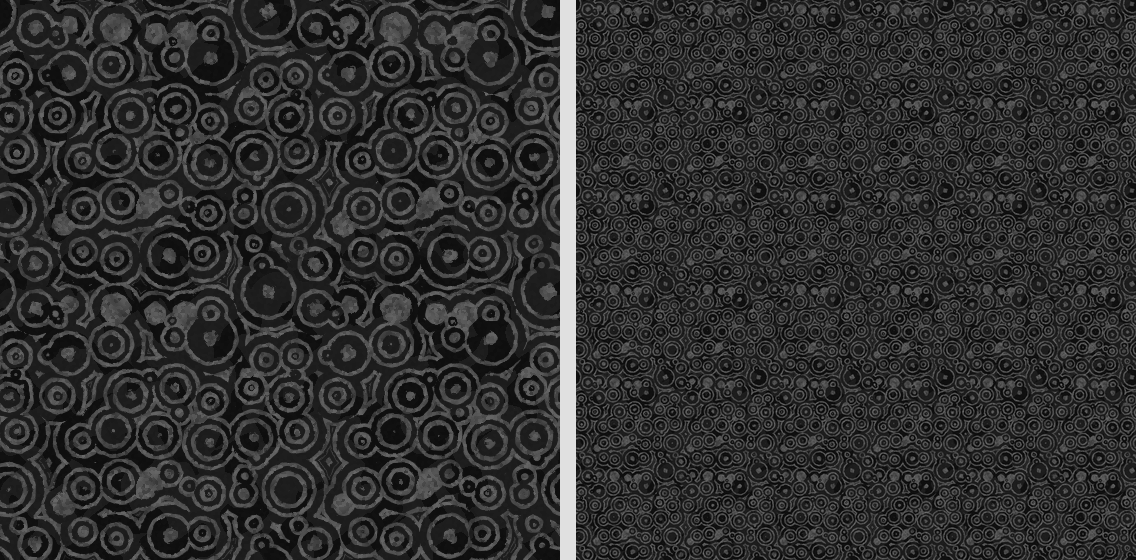
Left, the tile; right, the same tile 3 across and 3 down.
This pattern is drawn by a three.js fragment shader. Its source:

```glsl
varying vec2 vUv;

#define REPEATS 2.0
#define CELLS 6.0
#define LINE 0.085
#define SOFT 0.014
#define ROUGH 0.022
#define GRAIN 170.0
#define BLOTCHES 24.0
#define BLACK 0.06
#define CHARCOAL 0.112
#define INK_LOW 0.20
#define INK_HIGH 0.41
#define TAU 6.2831853

vec3 hash3(vec2 p) {
  vec3 q = fract(p.xyx * vec3(0.1031, 0.1030, 0.0973));
  q += dot(q, q.yxz + 33.33);
  return fract((q.xxy + q.yzz) * q.zyx);
}

vec2 wrapCell(vec2 cell, float count) {
  return floor(mod(cell + 0.5, count));
}

// Wrapping cellular noise: distance to the nearest seed, and its random value
vec2 cellular(vec2 p, float count) {
  vec2 base = floor(p);
  vec2 best = vec2(9.0, 0.0);
  for (int j = -1; j <= 1; j++) {
    for (int i = -1; i <= 1; i++) {
      vec2 cell = base + vec2(float(i), float(j));
      vec3 h = hash3(wrapCell(cell, count) + 7.0);
      float d = length(cell + h.xy - p);
      if (d < best.x) best = vec2(d, h.z);
    }
  }
  return best;
}

// Keeps the disc with the lowest signed distance: distance, radial, style, radius
void addDisc(inout vec4 disc, vec2 offset, float radius, float style) {
  float radial = length(offset);
  if (radial - radius < disc.x) disc = vec4(radial - radius, radial, style, radius);
}

// Jittered discs, many with a smaller lobe budding from the side
vec4 nearestDisc(vec2 p) {
  vec2 base = floor(p);
  vec4 disc = vec4(9.0);
  for (int j = -1; j <= 1; j++) {
    for (int i = -1; i <= 1; i++) {
      vec2 cell = base + vec2(float(i), float(j));
      vec2 id = wrapCell(cell, CELLS);
      vec3 h = hash3(id + 19.0);
      vec3 k = hash3(id + 53.0);
      vec2 center = cell + 0.5 + 0.64 * (h.xy - 0.5);
      float radius = mix(0.2, 0.6, h.z);
      addDisc(disc, p - center, radius, k.x);
      if (k.y < 0.65) {
        float angle = TAU * k.z;
        vec2 lobe = center + mix(0.35, 0.55, h.x) * vec2(cos(angle), sin(angle));
        addDisc(disc, p - lobe, mix(0.16, 0.32, h.y), fract(k.x + 0.37));
      }
    }
  }
  return disc;
}

float band(float x, float low, float high) {
  return smoothstep(low - SOFT, low + SOFT, x) * (1.0 - smoothstep(high - SOFT, high + SOFT, x));
}

void main() {
  // Worn surface across the whole canvas
  vec2 wave = vec2(sin(TAU * (9.0 * vUv.y + 4.0 * vUv.x)), sin(TAU * (11.0 * vUv.x - 5.0 * vUv.y)));
  vec2 grain = cellular(vUv * GRAIN, GRAIN);
  vec2 blotch = cellular(vUv * BLOTCHES + 0.35 * wave, BLOTCHES);
  float ripple = sin(TAU * (37.0 * vUv.x + 23.0 * vUv.y)) + sin(TAU * (41.0 * vUv.y - 29.0 * vUv.x));
  float rough = ROUGH * (grain.y - 0.5) + 0.006 * ripple;

  vec4 disc = nearestDisc(vUv * REPEATS * CELLS);
  float d = disc.x + rough;
  float style = disc.z;
  float radius = disc.w;

  // Disc borders and the contours that flow around groups
  float ink = band(d, -LINE, 0.0);
  ink = max(ink, band(d, 0.17, 0.17 + LINE));
  ink = max(ink, band(d, 0.41, 0.47));
  float broken = smoothstep(0.2, 0.45, blotch.y) * step(0.2, grain.y);
  ink = max(ink, 0.6 * broken * band(d, 0.305, 0.325));

  // Inner rings, and ragged cores or solid small discs
  float inner = band(-d, 0.19, 0.29) * step(0.3, style);
  float core = 0.03;
  if (style < 0.3) core = radius < 0.34 ? radius : 0.15;
  else if (style < 0.65) core = min(0.1, radius - 0.38);
  float ragged = disc.y + 2.5 * rough;
  inner = max(inner, 1.0 - smoothstep(core - SOFT, core + SOFT, ragged));
  inner *= 1.0 - 0.5 * step(0.92, grain.y);
  ink = max(ink, inner);

  // Mottled ground under grainy grey ink
  float ground = mix(BLACK, CHARCOAL, smoothstep(0.40, 0.46, blotch.y));
  ground += 0.015 * (grain.y - 0.5);
  float wear = 0.55 * grain.y + 0.45 * (1.0 - smoothstep(0.1, 0.9, blotch.x));
  gl_FragColor = vec4(vec3(mix(ground, mix(INK_LOW, INK_HIGH, wear), ink)), 1.0);
}
```
